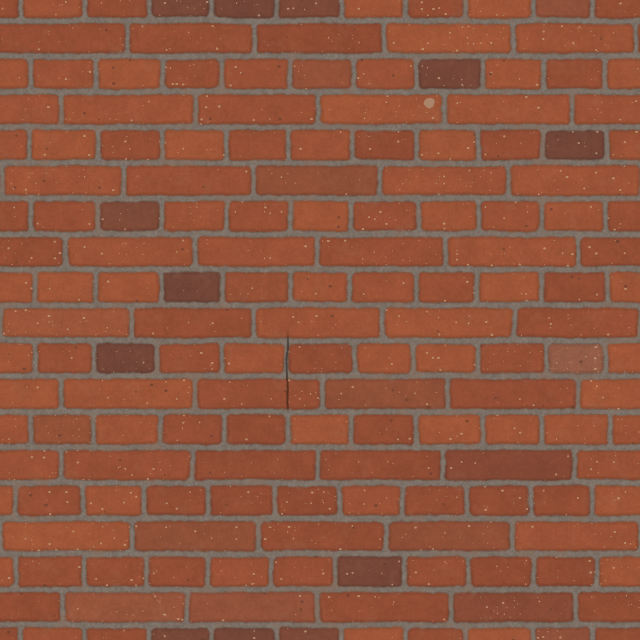
This texture is drawn by a WebGL 1 fragment shader. Its source:

```glsl
precision highp float;
// Weathered red brick wall: 18 courses, rows of 5 long stretchers alternating
// with rows of 10 short headers. Each brick is a rounded box between jittered
// joints, warped by gradient noise, with mottling, pale specks and dusty mortar.
uniform vec2 u_resolution;

vec2 hash2(vec2 p) {
  vec3 q = fract(p.xyx * vec3(0.1031, 0.1030, 0.0973));
  q += dot(q, q.yzx + 33.33);
  return fract((q.xx + q.yz) * q.zy);
}

vec2 gradient(vec2 cell, float cells) {
  float angle = 6.2832 * hash2(mod(cell, cells) + cells).x;
  return vec2(cos(angle), sin(angle));
}

// Gradient noise, about -1 to 1, tiling over the unit square
float noise(vec2 uv, float cells) {
  vec2 p = uv * cells, i = floor(p), f = p - i;
  vec2 w = f * f * f * (f * (f * 6.0 - 15.0) + 10.0);
  vec2 e = vec2(1.0, 0.0);
  float low = mix(dot(gradient(i, cells), f), dot(gradient(i + e, cells), f - e), w.x);
  float high = mix(dot(gradient(i + e.yx, cells), f - e.yx),
                   dot(gradient(i + 1.0, cells), f - 1.0), w.x);
  return 1.4 * mix(low, high, w.y);
}

// Sparse round flecks, one at most per grid cell
float specks(vec2 uv, float cells, float density, float px) {
  vec2 p = uv * cells, i = floor(p);
  vec2 pick = hash2(i + 71.0), center = 0.3 + 0.4 * hash2(i + 13.0);
  float d = length((p - i - center) * vec2(1.0, 0.8 + 0.5 * pick.y));
  float radius = 0.1 + 0.15 * pick.y, soft = 0.6 * px * cells;
  return step(pick.x, density) * (1.0 - smoothstep(radius - soft, radius + soft, d));
}

// Sideways shift of a joint, in brick lengths
float jointShift(float joint, float row, float count) {
  return (count > 7.0 ? 0.1 : 0.07) * hash2(vec2(mod(joint, count), row + 40.0)).x;
}

void main() {
  vec2 uv = gl_FragCoord.xy / u_resolution;
  float px = 1.0 / min(u_resolution.x, u_resolution.y);
  float broad = noise(uv, 9.0), medium = noise(uv, 36.0);
  float fine = noise(uv, 110.0), grain = noise(uv, 256.0);

  // Uneven joints
  vec2 p = uv + 0.0016 * vec2(noise(uv + 0.37, 22.0), noise(uv + 0.71, 14.0))
              + 0.0011 * vec2(noise(uv + 0.19, 75.0), noise(uv + 0.53, 75.0));

  // Courses and their bond
  float v = p.y * 18.0 - 0.42;
  float row = mod(floor(v), 18.0);
  bool header = mod(row, 2.0) > 0.5;
  float count = header ? 10.0 : 5.0;
  float pair = floor(row * 0.5);
  float phase = header ? (row < 4.0 || row > 16.0 ? 0.24 : 0.45)
                       : 0.5 * mod(pair + step(pair, 2.5), 2.0) - 0.04;

  // Brick between two shifted joints
  float u = p.x * count - phase;
  float brick = floor(u);
  brick -= step(u, brick + jointShift(brick, row, count));
  float left = brick + jointShift(brick, row, count);
  float right = brick + 1.0 + jointShift(brick + 1.0, row, count);
  vec2 id = vec2(mod(brick, count), row);
  vec2 look = hash2(id + 5.0), wear = hash2(id + 91.0);

  // Rounded box distance in canvas units
  vec2 local = vec2((u - 0.5 * (left + right)) / count, (fract(v) - 0.5) / 18.0);
  vec2 halfSize = vec2(0.5 * (right - left) / count - 0.0039, 0.0235 - 0.001 * wear.x);
  float radius = 0.004 + 0.004 * wear.y;
  vec2 q = abs(local) - halfSize + radius;
  float d = length(max(q, 0.0)) + min(max(q.x, q.y), 0.0) - radius;
  d += 0.0007 * fine;
  float mask = 1.0 - smoothstep(-0.0011 - 0.5 * px, 0.0011 + 0.5 * px, d);

  // Fired clay: tone per brick, a few burnt or dusty headers
  vec3 clay = mix(vec3(0.56, 0.295, 0.205), vec3(0.625, 0.338, 0.22), look.x);
  float odd = header ? 1.0 : 0.35;
  clay = mix(clay, vec3(0.45, 0.275, 0.22), odd * smoothstep(0.86, 0.98, look.y));
  clay = mix(clay, vec3(0.55, 0.37, 0.30), 0.7 * odd * smoothstep(0.1, 0.02, look.y));
  clay *= 1.0 + 0.025 * broad + 0.04 * medium + 0.03 * fine + 0.035 * grain;

  // Darker rim, dusty film and pale flecks
  float rim = smoothstep(-0.006, 0.0, d + 0.0015 * medium);
  clay *= 1.0 - rim * (local.y < 0.0 ? 0.13 : 0.08);
  float dust = smoothstep(0.25, 0.9, noise(uv + 0.23, 28.0) + 0.4 * fine);
  clay = mix(clay, vec3(0.56, 0.42, 0.34), dust * (0.12 + 0.3 * wear.x * rim));
  float fleck = specks(uv, 110.0, 0.01 + 0.07 * wear.y, px)
              + 0.7 * specks(uv + 0.31, 190.0, 0.01 + 0.05 * wear.x, px);
  clay = mix(clay, vec3(0.76, 0.62, 0.49), 0.7 * min(fleck, 1.0));
  float pit = specks(uv + 0.57, 85.0, 0.015, px);
  clay = mix(clay, vec3(0.36, 0.23, 0.18), 0.55 * pit);

  // Gritty mortar, slightly shaded along the bricks
  vec3 mortar = vec3(0.49, 0.44, 0.40);
  mortar *= 1.0 + 0.04 * medium + 0.05 * fine + 0.07 * grain;
  mortar *= 1.0 - 0.1 * (1.0 - smoothstep(0.0, 0.003, d));
  mortar = mix(mortar, vec3(0.52, 0.40, 0.33), 0.35 * smoothstep(0.1, 0.8, broad + medium));
  vec3 color = mix(mortar, clay, mask);

  // One hairline crack and one pale chip
  float crack = abs(uv.x - 0.449 - 0.002 * noise(uv, 30.0) - 0.0005 * fine);
  float span = smoothstep(0.35, 0.37, uv.y) * (1.0 - smoothstep(0.46, 0.49, uv.y));
  color *= 1.0 - 0.4 * span * (1.0 - smoothstep(0.0005, 0.0012 + px, crack));
  float chip = length(uv - vec2(0.671, 0.839)) + 0.002 * fine;
  color = mix(color, vec3(0.68, 0.56, 0.46), 0.8 * (1.0 - smoothstep(0.007, 0.01, chip)));

  gl_FragColor = vec4(color, 1.0);
}
```
